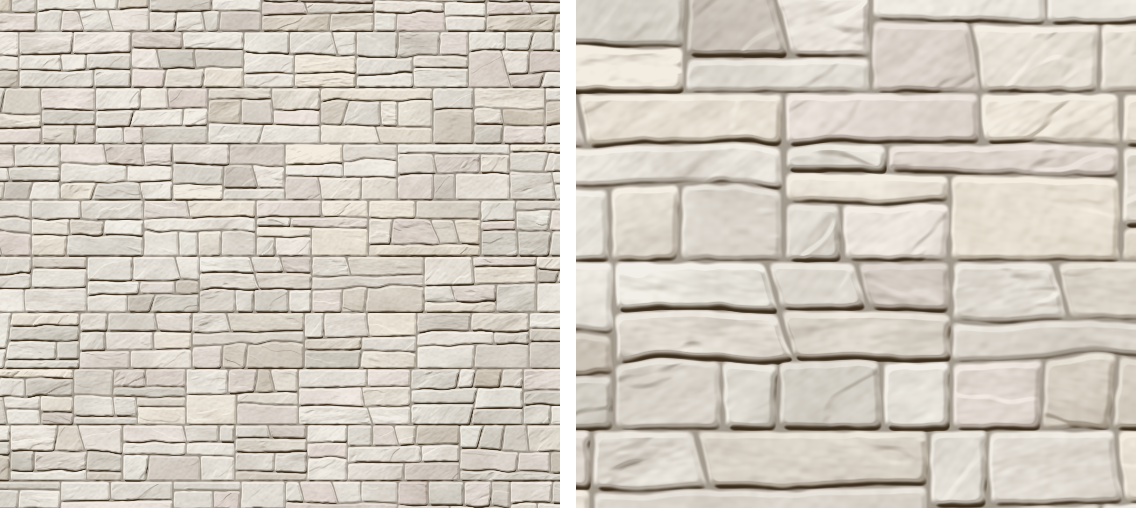
Left: the whole. Right: its middle third, enlarged.
A WebGL 2 fragment shader for this texture:

```glsl
#version 300 es
precision highp float;
// Draws a wall of pale split-stone cladding laid in staggered panels.

uniform vec2 u_resolution;
out vec4 outColor;

const float COURSES = 9.04;               // courses per canvas height
const vec2 PANEL = vec2(2.0, 1.0);        // panel size, in course heights
const vec2 TO_LIGHT = vec2(-0.35, 0.94);

struct Stone {
    float edge;   // distance to the nearest joint
    float seed;   // random identity
};

float hash(vec2 p) {
    return fract(sin(dot(p, vec2(127.1, 311.7))) * 43758.55);
}

float pick(float seed, float channel) {
    return hash(vec2(seed * 57.3, channel));
}

float noise(vec2 p) {
    vec2 i = floor(p), f = fract(p);
    f = f * f * (3.0 - 2.0 * f);
    return mix(mix(hash(i), hash(i + vec2(1, 0)), f.x),
               mix(hash(i + vec2(0, 1)), hash(i + vec2(1, 1)), f.x), f.y);
}

float fbm(vec2 p) {
    float sum = 0.0, amp = 0.5;
    for (int i = 0; i < 4; i++) {
        sum += amp * noise(p);
        p = mat2(0.8, 0.6, -0.6, 0.8) * p * 2.05 + 7.3;
        amp *= 0.5;
    }
    return sum;
}

float softMin(float a, float b, float k) {
    float h = max(k - abs(a - b), 0.0) / k;
    return min(a, b) - 0.25 * k * h * h;
}

// Splits each panel again and again into stones with crooked joints.
Stone stoneAt(vec2 p) {
    float row = floor(p.y);
    float x = p.x + PANEL.x * hash(vec2(row, 4.7));
    float column = floor(x / PANEL.x);
    vec2 q = vec2(x - PANEL.x * column, p.y - row);
    vec2 lo = vec2(0.0), hi = PANEL;
    vec2 border = min(q, PANEL - q);
    float edge = softMin(border.x, border.y, 0.04);
    float seed = hash(vec2(column, row) + 11.3);

    for (int i = 0; i < 6; i++) {
        vec2 size = hi - lo;
        if (size.x * size.y < mix(0.22, 0.58, pick(seed, 1.0))) break;
        bool upright = size.y < 0.48 || size.x > size.y * mix(1.5, 4.8, pick(seed, 2.0));
        if (upright && size.x < 0.7) break;
        vec2 cut = lo + size * mix(0.3, 0.7, pick(seed, 3.0));
        vec2 fromMiddle = q - 0.5 * (lo + hi);
        float lean = pick(seed, 4.0) * 2.0 - 1.0;
        float along = upright ? q.y : q.x;
        float wobble = (noise(vec2(along * 3.5, seed * 91.0)) - 0.5) * pick(seed, 11.0);
        float d = upright ? q.x - cut.x - fromMiddle.y * lean * lean * lean * 0.35 - wobble * 0.05
                          : q.y - cut.y - fromMiddle.x * lean * 0.03 - wobble * 0.08;
        edge = softMin(edge, abs(d), 0.04);
        vec2 axis = upright ? vec2(1, 0) : vec2(0, 1);
        float side = step(0.0, d);
        lo = mix(lo, cut, axis * side);
        hi = mix(hi, cut, axis * (1.0 - side));
        seed = hash(vec2(seed * 91.7, side + 2.0 * float(i)));
    }
    return Stone(edge + 0.014 * (noise(p * 11.0) - 0.5), seed);
}

// Height of the wall: narrow bevels, slanted clefts, broken ledges and grain.
float relief(vec2 p, Stone s) {
    float angle = mix(-0.3, 1.0, pick(s.seed, 5.0));
    float c = cos(angle), n = sin(angle);
    vec2 g = mat2(c, -n, n, c) * p * vec2(1.5, 4.0) + s.seed * 40.0;
    float cleft = fbm(g);
    float ledge = smoothstep(0.46, 0.52, fbm(g * 0.6 + 19.0));
    float rough = mix(0.045, 0.2, pow(pick(s.seed, 6.0), 2.0));
    float body = mix(0.05, 0.13, pick(s.seed, 7.0));
    float surface = body + rough * (cleft - 0.5 + 0.3 * ledge) + 0.011 * noise(p * 19.0);
    return surface * smoothstep(0.0, 0.045, s.edge);
}

float heightAt(vec2 p) {
    return relief(p, stoneAt(p));
}

// Shifts a stone towards rose, ochre or cool white.
vec3 stoneTint(float seed) {
    float kind = pick(seed, 8.0), strength = pick(seed, 9.0);
    vec3 tint = kind < 0.25 ? vec3(-0.01, -0.03, -0.025)
              : kind < 0.55 ? vec3(0.003, -0.008, -0.03)
              : vec3(-0.004, 0.004, 0.003);
    return tint * strength;
}

// Turns brightness into cream, with brown in the shadows.
vec3 creamRamp(float v) {
    return vec3(v) - vec3(0.0, 0.015, 0.042) - vec3(0.0, 0.055, 0.11) * (1.0 - v);
}

void main() {
    vec2 p = gl_FragCoord.xy / u_resolution.y * COURSES - vec2(0.0, 0.48);
    Stone s = stoneAt(p);
    float h = relief(p, s);

    // Slope lighting and short cast shadows
    float e = 0.013;
    vec2 slope = vec2(heightAt(p + vec2(e, 0)), heightAt(p + vec2(0, e))) - h;
    float light = clamp(dot(-slope / e, TO_LIGHT), -1.6, 0.8);
    float shadow = smoothstep(0.035, 0.1, heightAt(p + TO_LIGHT * 0.036) - h);

    // Stone face, with soft stains
    float face = mix(0.79, 0.91, pow(pick(s.seed, 10.0), 0.5));
    face += 0.10 * (fbm(p * 2.0 + s.seed * 9.0) - 0.47);
    face += 0.05 * (noise(p * 0.45 + 31.0) - 0.5);
    face += 0.025 * (noise(p * 24.0) - 0.5);
    face += light * (light > 0.0 ? 0.07 : 0.11);

    // Joints
    float joint = 1.0 - smoothstep(0.002, 0.026, s.edge);
    float v = mix(face, 0.6, joint * 0.85);
    v *= 1.0 - shadow * mix(0.2, 0.62, joint);
    v = clamp(v, 0.13, 0.95);

    outColor = vec4(clamp(creamRamp(v) + stoneTint(s.seed) * (1.0 - joint), 0.0, 1.0), 1.0);
}
```
